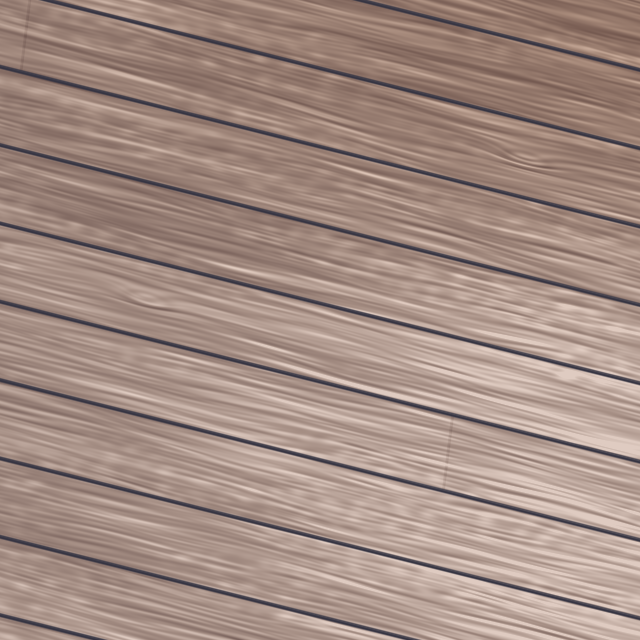
Reproduce this texture procedurally as a WebGL 1 fragment shader.

```glsl
precision highp float;
uniform vec2 u_resolution;

// Plank layout
const float SLOPE = 0.25;
const float PITCH = 0.1224;
const float FIRST_GAP = 0.039;
const float GAP_HALF_WIDTH = 0.0029;
const float RIB_HALF_WIDTH = 0.0006;

// Knots and butt seams, spaced from plank to plank
const float KNOT_X = 0.23;
const float KNOT_STEP = 0.197;
const float SEAM_X = 0.70;
const float SEAM_STEP = 0.165;

// Light and relief
const vec2 SHEEN_CENTER = vec2(0.95, 0.12);
const float SHEEN_FALLOFF = 2.8;
const vec2 LIGHT_STEP = vec2(0.0025, -0.0028);
const float RELIEF = 0.75;

// Colours
const vec3 WOOD_DEEP = vec3(0.49, 0.40, 0.375);
const vec3 WOOD_MID = vec3(0.65, 0.56, 0.52);
const vec3 WOOD_PALE = vec3(0.83, 0.75, 0.71);
const vec3 WARM_TINT = vec3(1.0, 0.95, 0.90);
const vec3 GAP_COLOR = vec3(0.21, 0.205, 0.26);
const vec3 RIB_COLOR = vec3(0.37, 0.35, 0.38);

float hash(vec2 p) {
  return fract(sin(dot(p, vec2(127.1, 311.7))) * 43758.5);
}

// Smooth cellular noise centred near zero
float cellBumps(vec2 p) {
  vec2 cell = floor(p);
  vec2 local = p - cell;
  float sum = 0.0;
  for (int j = -1; j <= 1; j++) {
    for (int i = -1; i <= 1; i++) {
      vec2 offset = vec2(float(i), float(j));
      vec2 id = cell + offset;
      vec2 d = offset + vec2(hash(id), hash(id + 19.7)) - local;
      sum += exp(-5.0 * dot(d, d)) * (0.5 + hash(id + 53.3));
    }
  }
  return sum - 0.62;
}

// Soft mask around the knot that some planks carry
float knotMask(vec2 p, float plank) {
  float present = 1.0 - step(0.5, abs(mod(plank, 3.0) - 1.0));
  vec2 center = vec2(KNOT_X + KNOT_STEP * (plank - 4.0),
                     FIRST_GAP + (plank + 0.5) * PITCH);
  vec2 d = (p - center) * vec2(22.0, 70.0);
  return present * exp(-dot(d, d));
}

// Surface height: long fibres, fine fibres and worn lumps
float woodHeight(vec2 p, float plank) {
  float knot = knotMask(p, plank);
  float phase = plank * 2.4;
  p.y += 0.004 * sin(5.0 * p.x + phase) + 0.0015 * sin(17.0 * p.x + 60.0 * p.y + phase);
  p.y += 0.014 * knot;
  p += vec2(plank * 3.7, plank * 1.3);
  float wear = smoothstep(-0.25, 0.3, cellBumps(p * vec2(3.0, 14.0)));
  float fibres = cellBumps(p * vec2(4.5, 100.0));
  float fine = cellBumps(p * vec2(10.0, 185.0));
  float lumps = cellBumps(p * vec2(32.0, 62.0));
  return mix(1.0, 0.5, wear) * fibres + 0.45 * fine + 0.55 * wear * lumps
       + 0.45 * knot * sin(9.0 * knot);
}

void main() {
  vec2 uv = gl_FragCoord.xy / u_resolution;
  float pixel = 1.0 / min(u_resolution.x, u_resolution.y);
  vec2 p = vec2(uv.x, uv.y + SLOPE * uv.x);
  float row = (p.y - FIRST_GAP) / PITCH;
  float plank = floor(row);

  // Broad lighting
  vec2 toSheen = uv - SHEEN_CENTER;
  float sheen = exp(-SHEEN_FALLOFF * dot(toSheen, toSheen));
  float shade = smoothstep(0.35, 1.0, uv.y) * (0.3 + 0.7 * uv.x);

  // Grain and lit relief
  float height = woodHeight(p, plank);
  float slope = height - woodHeight(p + LIGHT_STEP, plank);
  float bands = cellBumps(vec2(p.x * 1.6 + plank * 5.1, p.y * 38.0));
  float tone = -0.17 + 0.85 * sheen - 0.45 * shade;
  tone += 0.22 * (hash(vec2(plank, 4.0)) - 0.5) + 0.4 * bands + 0.38 * height;
  tone += RELIEF * (0.65 + 0.7 * sheen) * slope;

  // Faint butt seam on every fourth plank
  float seamPresent = 1.0 - step(0.5, abs(mod(plank, 4.0) - 3.0));
  float seamDist = uv.x - SEAM_X + SEAM_STEP * (plank - 3.0) - 0.12 * (fract(row) - 0.5) * PITCH;
  float seam = 1.0 - smoothstep(0.001, 0.001 + 1.5 * pixel, abs(seamDist));
  tone += seamPresent * (0.12 * smoothstep(pixel, -pixel, seamDist) - 0.3 * seam);

  // Rounded plank edges beside the gaps
  float gapDist = (fract(row + 0.5) - 0.5) * PITCH / sqrt(1.0 + SLOPE * SLOPE);
  float edge = exp(-abs(abs(gapDist) - 0.005) * 600.0);
  tone += edge * mix(-0.15, 0.3, sheen);

  vec3 color = mix(WOOD_MID, WOOD_DEEP, clamp(-tone, 0.0, 1.4));
  color = mix(color, WOOD_PALE, clamp(tone, 0.0, 1.25));
  color *= mix(vec3(1.0), WARM_TINT, shade);

  // Dark gaps with a paler rib
  float gap = 1.0 - smoothstep(-pixel, pixel, abs(gapDist) - GAP_HALF_WIDTH);
  float rib = 1.0 - smoothstep(-pixel, pixel, abs(gapDist - 0.0012) - RIB_HALF_WIDTH);
  vec3 gapColor = mix(GAP_COLOR, RIB_COLOR, rib * (0.35 + 0.5 * sheen));
  color = mix(color, gapColor, gap);

  gl_FragColor = vec4(color, 1.0);
}
```
